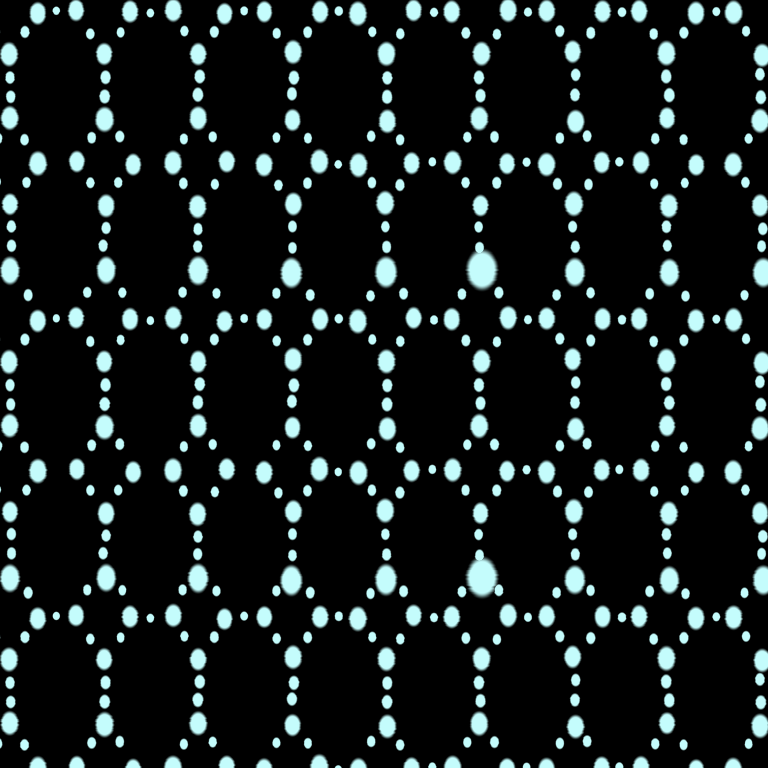
Reproduce this pattern procedurally as a Shadertoy shader.

```glsl
float hash(vec2 p) {
    return fract(sin(dot(p, vec2(127.1, 311.7))) * 43758.5453);
}

// Height of a horizontal bead line, in percent of the canvas from the top
float lineY(float row) {
    return 1.56 + 19.7 * row + 0.65 * step(abs(row - 2.5), 0.6);
}

// Centre and radii of bead i, relative to the top of its strand
void placeBead(int i, float col, bool odd, out vec2 centre, out vec2 radius) {
    float side = i % 2 == 0 ? -1.0 : 1.0;
    if (i < 4) {
        // Vertical strand: small beads between two large ones
        bool inner = i == 1 || i == 2;
        centre = vec2(0.0, i == 0 ? 5.4 : i == 1 ? 8.35 : i == 2 ? 10.85 : 14.05);
        radius = inner ? vec2(0.65, 0.86) : vec2(1.06, 1.42);
        if (odd && inner) radius *= 0.9;
        if (odd && i == 3) radius = col == 5.0 ? vec2(2.0, 2.6) : vec2(1.28, 1.8);
    } else if (i < 8) {
        // Diagonal links below and above the horizontal line
        centre = i < 6 ? vec2(1.95 * side, 2.65) : vec2((odd ? 1.9 : 2.2) * side, -3.3);
        radius = vec2(0.55, 0.72);
    } else if (i < 10) {
        // Pair of large beads on the horizontal line
        centre = vec2(6.11 + 2.58 * side, 0.0);
        radius = vec2(1.04, 1.4);
    } else {
        // Spacer bead, missing from some cells of the odd lines
        bool present = !odd || abs(col - 4.5) < 2.0;
        centre = vec2(6.11, -0.1);
        radius = present ? vec2(0.5, 0.58) : vec2(0.001);
    }
}

void mainImage(out vec4 fragColor, in vec2 fragCoord) {
    vec2 p = 100.0 * fragCoord / iResolution.xy;
    p.y = 100.0 - p.y;
    vec2 base = floor((p - vec2(1.43, 1.56)) / vec2(12.22, 19.7));
    float glow = 0.0;

    for (int n = 0; n < 4; n++) {
        vec2 cell = base + vec2(n % 2, n / 2);
        float parity = mod(cell.y, 2.0);
        vec2 anchor = vec2(1.43 + 12.22 * cell.x, lineY(cell.y));

        for (int i = 0; i < 11; i++) {
            vec2 centre, radius;
            placeBead(i, cell.x, parity > 0.5, centre, radius);

            // Uneven placement and size, recurring every second row
            vec2 seed = vec2(cell.x * 11.0 + float(i), parity);
            centre += 0.5 * (vec2(hash(seed), hash(seed + 7.3)) - 0.5);
            radius *= 0.92 + 0.16 * hash(seed + 19.1);

            // Ragged sides from thin horizontal streaks
            radius.x *= 0.95 + 0.1 * hash(seed + floor(p.y * 3.8));

            float d = length((p - anchor - centre) / radius);
            glow = max(glow, 1.0 - smoothstep(0.8, 1.2, d));
        }
    }
    fragColor = vec4(vec3(0.77, 0.99, 0.99) * glow, 1.0);
}
```
